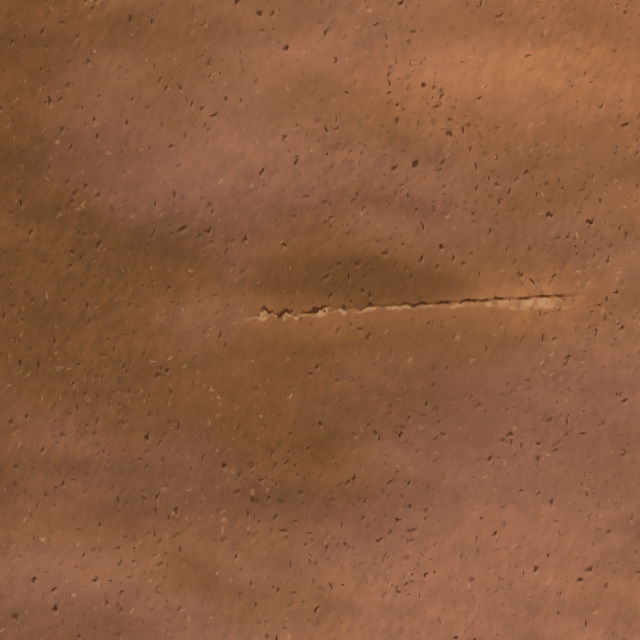
Write a three.js fragment shader that draws this texture.

```glsl
varying vec2 vUv;

#define OLIVE vec3(0.490, 0.322, 0.192)
#define ROSE vec3(0.577, 0.387, 0.292)
#define AMBER vec3(0.615, 0.405, 0.255)
#define PIT vec3(0.250, 0.140, 0.080)
#define GLINT vec3(0.800, 0.620, 0.450)
#define FLECK_CELLS 64.0
#define FLECK_TILT 1.0
#define GRAIN_AMOUNT 0.14
#define MOTTLE_AMOUNT 0.13
#define RIDGE_SLOPE 0.06

float hash(vec2 p) {
  return fract(sin(dot(p, vec2(127.1, 311.7))) * 43758.5453);
}

float noise(vec2 p) {
  vec2 i = floor(p);
  vec2 f = fract(p);
  f = f * f * (3.0 - 2.0 * f);
  return mix(mix(hash(i), hash(i + vec2(1.0, 0.0)), f.x),
             mix(hash(i + vec2(0.0, 1.0)), hash(i + vec2(1.0, 1.0)), f.x), f.y);
}

float fbm(vec2 p) {
  float sum = 0.0;
  float gain = 0.53;
  for (int i = 0; i < 4; i++) {
    sum += gain * noise(p);
    p = p * 2.03 + vec2(17.3, 9.1);
    gain *= 0.5;
  }
  return sum;
}

vec2 rotate(vec2 p, float angle) {
  float c = cos(angle);
  float s = sin(angle);
  return vec2(c * p.x + s * p.y, c * p.y - s * p.x);
}

// Coverage of small ragged slanted chips, gathered in loose clusters
float flecks(vec2 uv, float cells, float density, float seed) {
  vec2 p = uv * cells;
  p += 0.45 * (vec2(noise(p * 2.3 + seed), noise(p * 2.3 + seed + 31.0)) - 0.5);
  vec2 home = floor(p);
  float cover = 0.0;
  for (int y = -1; y <= 1; y++) {
    for (int x = -1; x <= 1; x++) {
      vec2 cell = home + vec2(float(x), float(y));
      vec2 key = cell + seed;
      vec2 center = cell + vec2(hash(key + 3.1), hash(key + 7.7));
      float cluster = smoothstep(0.25, 0.8, noise(key * 0.15));
      float present = step(hash(key + 11.3), density * (0.35 + 1.6 * cluster));
      float angle = FLECK_TILT + 1.5 * (hash(key + 19.9) - 0.5);
      float size = mix(0.5, 1.2, hash(key + 23.5));
      vec2 q = rotate(p - center, angle) / (vec2(0.40, 0.19) * size);
      float strength = mix(0.15, 1.0, pow(hash(key + 31.7), 1.7));
      cover = max(cover, present * strength * (1.0 - smoothstep(0.1, 1.2, length(q))));
    }
  }
  return cover;
}

// Broad, mostly level bands of hue and brightness
vec3 ground(vec2 uv) {
  vec2 warp = uv + 0.05 * vec2(noise(uv * 4.0), noise(uv * 4.0 + 8.0));
  float hue = fbm(warp * vec2(2.4, 4.5) + vec2(4.0, 1.5));
  float tone = fbm(warp * vec2(2.6, 9.0) + vec2(21.0, 6.0));
  float mottle = fbm(warp * vec2(13.0, 24.0) + 50.0);
  vec3 color = mix(OLIVE, ROSE, smoothstep(0.25, 0.66, hue + 0.12 * (uv.x - 0.5)));
  float glow = smoothstep(0.3, 1.0, uv.x) * smoothstep(0.6, 0.95, uv.y);
  float tan_patch = smoothstep(0.5, 0.75, fbm(warp * vec2(2.5, 6.0) + 73.0));
  color = mix(color, AMBER, max(0.85 * glow, 0.6 * tan_patch));
  color *= 1.0 + 0.34 * (tone - 0.5) + MOTTLE_AMOUNT * (mottle - 0.5);
  return color * mix(0.92, 1.05, smoothstep(0.0, 0.8, uv.x));
}

// Shaded hollow above a crumbling edge that sharpens to the right
vec3 ridge(vec3 color, vec2 uv) {
  float crisp = smoothstep(0.42, 0.68, uv.x);
  float jag = noise(uv * vec2(85.0, 60.0)) + 0.5 * noise(uv * vec2(190.0, 150.0)) - 0.75;
  float d = uv.y - 0.507 - RIDGE_SLOPE * (uv.x - 0.39) + jag * mix(0.014, 0.004, crisp);
  float span = smoothstep(0.36, 0.42, uv.x) * (1.0 - smoothstep(0.85, 0.93, uv.x));

  vec2 q = (uv - vec2(0.55, 0.562)) / vec2(0.2, 0.05);
  float ragged = length(q) + 0.6 * (fbm(uv * vec2(12.0, 25.0)) - 0.5);
  color = mix(color, OLIVE * 0.86, 0.75 * (1.0 - smoothstep(0.4, 1.2, ragged)));

  float apron = smoothstep(-0.06, -0.004, d) * (1.0 - smoothstep(-0.004, 0.002, d));
  color = mix(color, AMBER, 0.4 * apron * span);

  float thick = mix(0.003, 0.015, smoothstep(0.74, 0.82, uv.x));
  float lip = smoothstep(-thick - 0.006, -thick, d) * (1.0 - smoothstep(-0.002, 0.001, d));
  float crumbs = smoothstep(0.25, 0.75, noise(uv * vec2(110.0, 120.0) + 9.0));
  color = mix(color, GLINT, 0.65 * lip * span * mix(crumbs, 1.0, 0.3 * crisp));

  float gaps = smoothstep(0.35, 0.65, noise(vec2(uv.x * 95.0, uv.y * 40.0) + 5.0));
  float edge = 1.0 - smoothstep(0.0003, mix(0.0055, 0.0035, crisp), abs(d - 0.003));
  return mix(color, PIT, 0.8 * edge * span * mix(gaps, 1.0, 0.35 * crisp));
}

void main() {
  vec3 color = ridge(ground(vUv), vUv);

  // Fine slanted relief, rougher in some areas
  vec2 g = rotate(vUv, FLECK_TILT);
  float grain = 0.6 * noise(g * vec2(65.0, 120.0)) + 0.4 * noise(g * vec2(140.0, 230.0) + 40.0);
  float rough = mix(0.5, 1.4, noise(vUv * 7.0 + 90.0));
  color *= 1.0 + GRAIN_AMOUNT * rough * (grain - 0.5);

  // Pits with a lit lower rim, faint dust and loose bright crumbs
  float pits = flecks(vUv, FLECK_CELLS, 0.24, 0.0);
  float rims = flecks(vUv + vec2(-0.002, 0.006), FLECK_CELLS, 0.24, 0.0);
  float dust = flecks(vUv, FLECK_CELLS * 1.3, 0.26, 57.0);
  float crumbs = flecks(vUv, FLECK_CELLS * 1.1, 0.2, 113.0);
  color = mix(color, GLINT, 0.22 * rims + 0.48 * crumbs * (1.0 - rims));
  color = mix(color, PIT, 0.4 * dust);
  color = mix(color, PIT, 0.85 * pits);

  gl_FragColor = vec4(color, 1.0);
}
```
